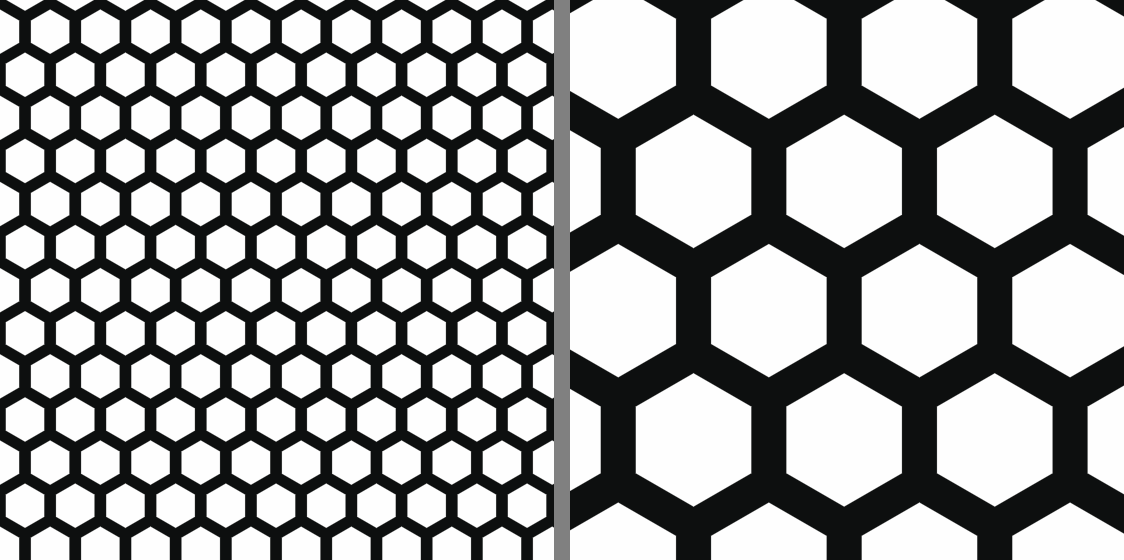
Left: the whole. Right: its middle third, enlarged.
Reproduce this pattern procedurally as a Shadertoy shader.

```glsl
const vec3 PAPER = vec3(0.995);
const vec3 INK = vec3(0.052, 0.060, 0.058);

// Lengths are fractions of the canvas height
const vec2 PITCH = vec2(0.08965, 0.07695);   // column and row spacing
const vec2 FIRST_CENTER = vec2(0.0447, 0.0970);
const float APOTHEM = 0.0344;

// Signed distance to a hexagon with its points up and down
float hexagonDistance(vec2 p, float apothem) {
    p = abs(p);
    return max(p.x, dot(p, vec2(0.5, 0.8660254))) - apothem;
}

// Offset from the nearest point of a rectangular grid
vec2 repeatCentered(vec2 p, vec2 period) {
    return p - period * round(p / period);
}

// Two interleaved grids form the staggered rows
float honeycombDistance(vec2 p, vec2 pitch, float apothem) {
    vec2 period = vec2(pitch.x, 2.0 * pitch.y);
    float evenRows = hexagonDistance(repeatCentered(p, period), apothem);
    float oddRows = hexagonDistance(repeatCentered(p - 0.5 * period, period), apothem);
    return min(evenRows, oddRows);
}

void mainImage(out vec4 fragColor, in vec2 fragCoord) {
    vec2 p = fragCoord / iResolution.y;
    float d = honeycombDistance(p - FIRST_CENTER, PITCH, APOTHEM);

    // Soften the edge over about one and a half pixels
    float edge = 0.75 / iResolution.y;
    float wall = smoothstep(-edge, edge, d);
    fragColor = vec4(mix(PAPER, INK, wall), 1.0);
}
```
